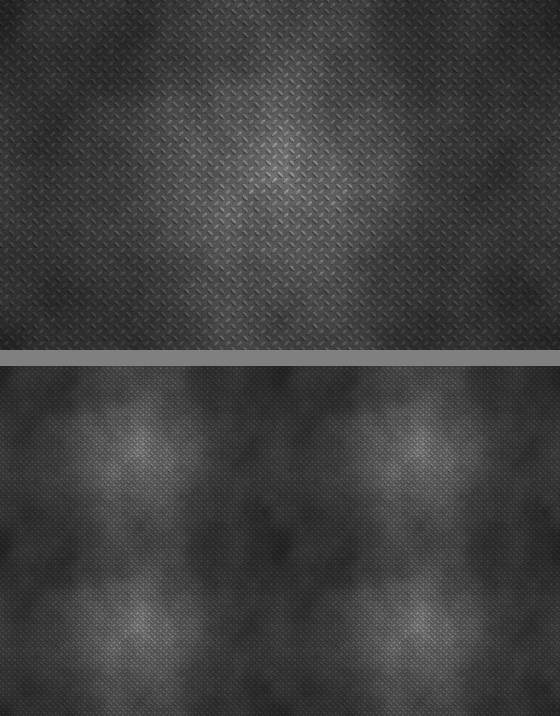
Top, the tile; bottom, the same tile 2 across and 2 down.
Write a Shadertoy shader that draws this texture.

```glsl
// Dark tread plate: staggered diagonal lugs in two directions, smoky stains and a soft central glow.

#define REPEATS vec2(48.0, 30.0)    // repeats across and down, each holding one lug of either lean
#define LUG_HALF vec2(0.29, 0.115)  // half length and half width of a lug, in repeats
#define LIGHT_DIR vec2(0.55, 0.83)  // direction towards the light
#define BEVEL 0.065                 // width of the lit and shaded rims, in repeats
#define RIM_CONTRAST 0.33
#define FACE_LIFT 0.23
#define STAIN 0.50                  // strength of the cloudy stains
#define GRAIN 0.14
#define GLOW_FALLOFF vec2(2.4, 1.0)
#define EDGE_COLOR vec3(0.165)
#define GLOW_COLOR vec3(0.415)

const float PI = 3.14159;

float hash(vec2 p) {
    vec3 q = fract(p.xyx * 0.1031);
    q += dot(q, q.yzx + 33.33);
    return fract((q.x + q.y) * q.z);
}

// Value noise with a whole number of lattice cells, wrapping at the canvas edges
float tileNoise(vec2 uv, vec2 lattice, float seed) {
    vec2 p = uv * lattice;
    vec2 i = floor(p);
    vec2 f = fract(p);
    f = f * f * (3.0 - 2.0 * f);
    vec2 a = mod(i, lattice) + seed;
    vec2 b = mod(i + 1.0, lattice) + seed;
    return mix(mix(hash(a), hash(vec2(b.x, a.y)), f.x),
               mix(hash(vec2(a.x, b.y)), hash(b), f.x), f.y);
}

// Layered stains, centred on zero
float stains(vec2 uv) {
    float sum = 0.0;
    float weight = 0.42;
    vec2 lattice = vec2(10.0, 6.0);
    for (int i = 0; i < 5; i++) {
        sum += weight * (tileNoise(uv, lattice, 17.0 * float(i)) - 0.5);
        lattice *= 2.0;
        weight *= 0.65;
    }
    return sum;
}

// Pointed lens lying along x
float lensDistance(vec2 p, vec2 halfSize) {
    float radius = dot(halfSize, halfSize) / (2.0 * halfSize.y);
    return length(vec2(p.x, abs(p.y) + radius - halfSize.y)) - radius;
}

// Coverage of one lug; lean is +1 for rising, -1 for falling
float lug(vec2 p, float lean, float soft) {
    vec2 along = vec2(1.0, lean) * 0.70711;
    vec2 q = vec2(dot(p, along), dot(p, vec2(-along.y, along.x)));
    return 1.0 - smoothstep(-soft, soft, lensDistance(q, LUG_HALF));
}

// Brightness change from one set of lugs: lifted face, lit rim, shadow behind
float lugShade(vec2 grid, float lean, float faceLift, float soft) {
    vec2 cell = mod(floor(grid), REPEATS);
    vec2 p = fract(grid) - 0.5;
    vec2 rimOffset = LIGHT_DIR * BEVEL;
    float rim = lug(p - rimOffset, lean, soft) - lug(p + rimOffset, lean, soft);
    float wear = mix(0.8, 1.15, hash(cell + 7.0 + lean));
    return wear * (RIM_CONTRAST * rim + faceLift * lug(p, lean, soft));
}

void mainImage(out vec4 fragColor, in vec2 fragCoord) {
    vec2 uv = fragCoord / iResolution.xy;
    vec2 grid = uv * REPEATS;
    float soft = max(0.03, 0.5 * REPEATS.y / iResolution.y);

    // Plate tone: periodic glow, cloudy stains and faint vertical streaks
    vec2 away = sin(PI * (uv - 0.5));
    float glow = exp(-dot(GLOW_FALLOFF, away * away));
    vec3 color = mix(EDGE_COLOR, GLOW_COLOR, glow);
    float streak = tileNoise(uv, vec2(13.0, 2.0), 91.0) - 0.5;
    color *= 1.0 + STAIN * (stains(uv) + 0.45 * streak);

    // Rising lugs sit at the centres of the repeats, falling lugs at their corners
    color *= 1.0 + lugShade(grid, 1.0, FACE_LIFT * 1.3, soft)
                 + lugShade(grid + 0.5, -1.0, FACE_LIFT * 0.6, soft);

    // Fine metal grain
    color *= 1.0 + GRAIN * (tileNoise(uv, vec2(384.0, 240.0), 3.0) - 0.5);

    fragColor = vec4(color, 1.0);
}
```
